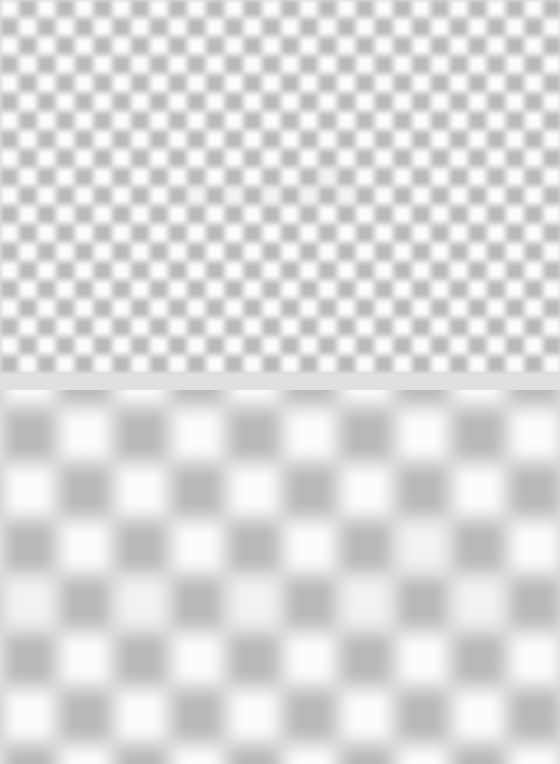
Top: the whole. Bottom: its middle third, enlarged.
Reproduce this pattern procedurally as a Shadertoy shader.

```glsl
// A soft grey and white checkerboard, about 30 cells across and 20 down.
// Two rounded square waves are multiplied, so cells blend at shared edges;
// a short run of light cells near the centre is slightly dimmer.

#define CELLS_DOWN 19.96          // cells per canvas height
#define GRID_SHIFT vec2(0.02, 0.06) // offset from the top left, in cells
#define EDGE_SOFTNESS 0.35        // half width of the blend, in cells
#define DARK_GREY 0.725
#define LIGHT_GREY 0.988
#define DIM_GREY 0.948
#define DIM_ROW 10.0              // row of the dim run, from the top
#define DIM_FIRST 10.0
#define DIM_LAST 18.0
#define DIM_EXTRA vec2(17.0, 9.0) // single dim cell above the run

// Rises from 0 on the cell border to 1 on its flat middle, per axis.
vec2 softPlateau(vec2 local)
{
    vec2 borderDistance = 0.5 - abs(local - 0.5);
    return sin(1.5707963 * min(borderDistance / EDGE_SOFTNESS, 1.0));
}

// 1 for the fainter light cells, 0 elsewhere.
float dimCell(vec2 cell)
{
    bool inRun = abs(cell.y - DIM_ROW) < 0.5
        && cell.x > DIM_FIRST - 0.5 && cell.x < DIM_LAST + 0.5;
    bool isExtra = distance(cell, DIM_EXTRA) < 0.5;
    return (inRun || isExtra) ? 1.0 : 0.0;
}

void mainImage(out vec4 fragColor, in vec2 fragCoord)
{
    // Grid coordinates counted from the top left corner
    vec2 fromTop = vec2(fragCoord.x, iResolution.y - fragCoord.y);
    vec2 grid = fromTop / iResolution.y * CELLS_DOWN + GRID_SHIFT;
    vec2 cell = floor(grid);

    // Blend from the middle grey on borders to the tone of the cell
    vec2 plateau = softPlateau(fract(grid));
    float isDark = mod(cell.x + cell.y, 2.0);
    float light = mix(LIGHT_GREY, DIM_GREY, dimCell(cell));
    float tone = mix(light, DARK_GREY, isDark);
    float middle = 0.5 * (LIGHT_GREY + DARK_GREY);
    float grey = mix(middle, tone, plateau.x * plateau.y);

    fragColor = vec4(vec3(grey), 1.0);
}
```
